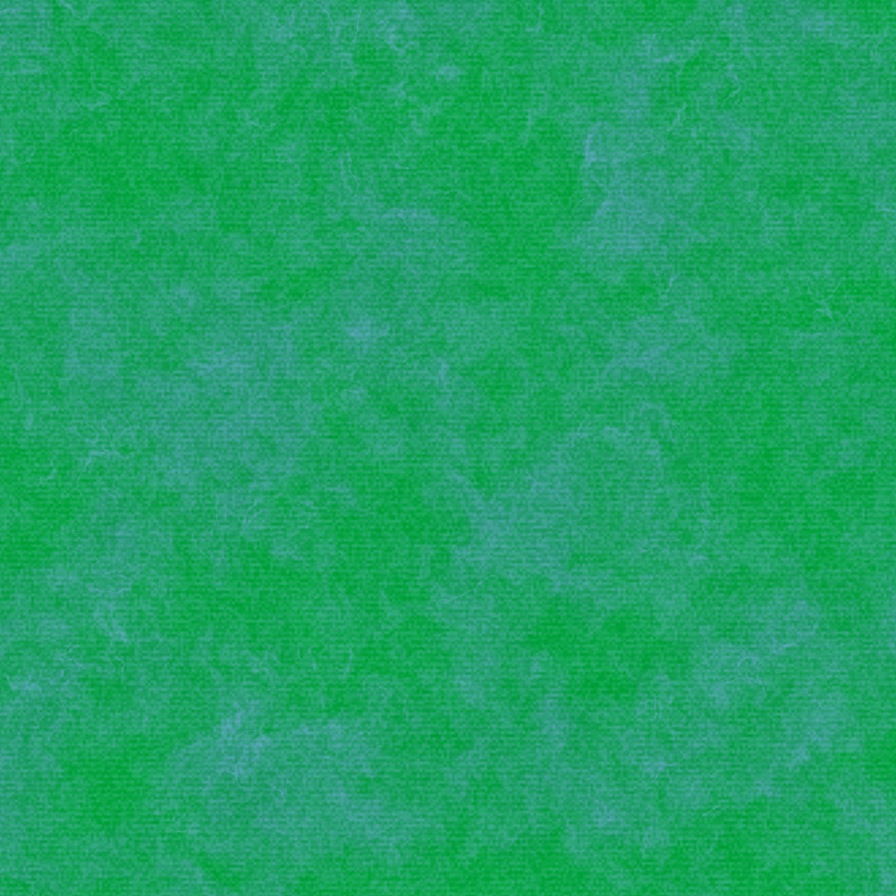
Write a WebGL 1 fragment shader that draws this texture.

```glsl
precision highp float;
// Mottled green cloth with teal clouds, thin pale veins and a fine ribbed weave.
// Warped fractal noise blends two dyes; contour lines of noise give the veins,
// and a broken sine across the height gives the ribs.

uniform vec2 u_resolution;

const vec3 GREEN_DYE = vec3(0.06, 0.65, 0.31);
const vec3 TEAL_DYE = vec3(0.21, 0.61, 0.54);
const float TEAL_MEAN = 0.33;
const float TEAL_FLOOR = -0.12;
const float FLOOR_SOFTNESS = 0.12;
const float CLOUD_SCALE = 7.0;
const float CLOUD_CONTRAST = 1.8;
const float MOTTLE_SCALE = 34.0;
const float MOTTLE_CONTRAST = 1.45;
const float VEIN_SCALE = 19.0;
const float VEIN_WIDTH = 0.05;
const float VEIN_TEAL = 0.48;
const float VEIN_LIGHT = 0.035;
const float RIB_COUNT = 144.0;
const float RIB_TEAL = 0.13;
const float RIB_LIGHT = 0.014;
const float GRAIN_SCALE = 330.0;
const float GRAIN_TEAL = 0.5;
const float GRAIN_LIGHT = 0.07;
const float TAU = 6.28318;

float hash(vec2 cell) {
  vec3 q = fract(cell.xyx * vec3(0.1031, 0.1030, 0.0973));
  q += dot(q, q.yzx + 33.33);
  return fract((q.x + q.y) * q.z);
}

float noise(vec2 p) {
  vec2 cell = floor(p);
  vec2 f = fract(p);
  f = f * f * (3.0 - 2.0 * f);
  float low = mix(hash(cell), hash(cell + vec2(1.0, 0.0)), f.x);
  float high = mix(hash(cell + vec2(0.0, 1.0)), hash(cell + 1.0), f.x);
  return mix(low, high, f.y);
}

// Sum of turned octaves, scaled to 0..1
float fbm(vec2 p, float gain) {
  float sum = 0.0;
  float total = 0.0;
  float weight = 1.0;
  for (int i = 0; i < 5; i++) {
    sum += weight * noise(p);
    total += weight;
    weight *= gain;
    p = mat2(1.6, 1.2, -1.2, 1.6) * p + 17.3;
  }
  return sum / total;
}

// Wiggly thin lines where the noise crosses its middle value
float veins(vec2 p) {
  float n = mix(noise(p), noise(p * 2.3 + 41.0), 0.35);
  return 1.0 - smoothstep(0.0, VEIN_WIDTH, abs(n - 0.5));
}

void main() {
  vec2 uv = gl_FragCoord.xy / min(u_resolution.x, u_resolution.y);

  // Broad warp for ragged patches, small warp for curls
  vec2 warp = vec2(fbm(uv * 14.0 + 5.0, 0.6), fbm(uv * 14.0 + 63.0, 0.6)) - 0.5;
  vec2 curl = vec2(noise(uv * 52.0 + 7.0), noise(uv * 52.0 + 95.0)) - 0.5;
  vec2 cloth = uv + 0.06 * warp + 0.012 * curl;

  // Dye clouds and small mottling
  float cloud = fbm(cloth * CLOUD_SCALE + 9.0, 0.6) - 0.5;
  float mottle = fbm(cloth * MOTTLE_SCALE + 31.0, 0.7) - 0.5;
  float teal = TEAL_MEAN + CLOUD_CONTRAST * cloud + MOTTLE_CONTRAST * mottle;

  // Two sizes of vein gather in scattered patches
  float patches = smoothstep(0.36, 0.68, noise(uv * 12.0 + 77.0) + 0.5 * cloud);
  float vein = veins(cloth * VEIN_SCALE + 3.0);
  vein = max(vein, 0.7 * veins(cloth * VEIN_SCALE * 1.7 + 58.0));
  vein *= patches * smoothstep(0.2, 0.75, noise(uv * 38.0));

  // Ribs, broken along their length and faded where too fine to draw
  float wobble = 0.8 * (noise(uv * vec2(40.0, 70.0)) - 0.5);
  float rib = sin(TAU * uv.y * RIB_COUNT + wobble);
  rib *= 0.25 + 1.0 * noise(uv * vec2(60.0, RIB_COUNT));
  float pixelsPerRib = min(u_resolution.x, u_resolution.y) / RIB_COUNT;
  rib *= smoothstep(2.0, 3.0, pixelsPerRib);

  float grain = noise(uv * GRAIN_SCALE) - 0.5;

  // Mix the dyes, easing into the purest green
  teal += VEIN_TEAL * vein;
  float rise = teal - TEAL_FLOOR;
  teal = TEAL_FLOOR + 0.5 * (rise + sqrt(rise * rise + FLOOR_SOFTNESS * FLOOR_SOFTNESS));
  teal += RIB_TEAL * rib + GRAIN_TEAL * grain;
  vec3 color = mix(GREEN_DYE, TEAL_DYE, clamp(teal, -0.22, 1.4));

  // Light and shade of threads, veins and mottling
  float shade = VEIN_LIGHT * vein + RIB_LIGHT * rib + GRAIN_LIGHT * grain;
  color += shade + 0.06 * mottle;
  gl_FragColor = vec4(clamp(color, 0.0, 1.0), 1.0);
}
```
